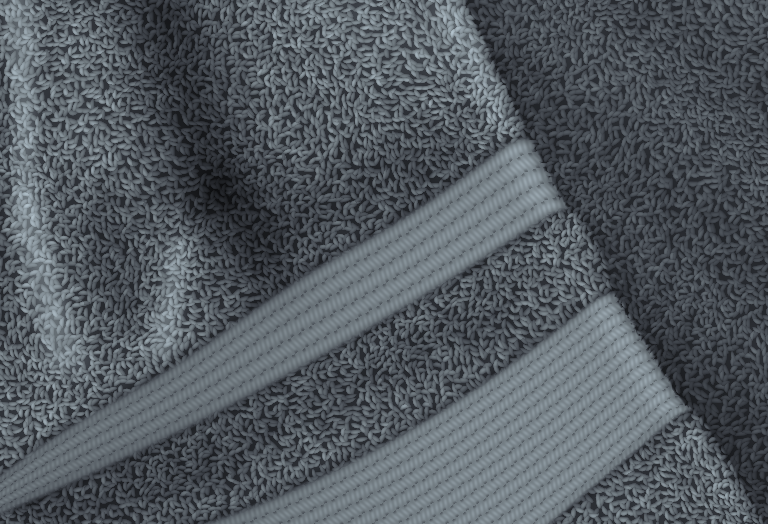
Write a Shadertoy shader that draws this texture.

```glsl
// Folded grey-blue terry towel with two ribbed woven bands over a darker terry layer.

vec2 hash2(vec2 cell) {
    vec3 h = fract(cell.xyx * vec3(0.1031, 0.1030, 0.0973));
    h += dot(h, h.yzx + 33.33);
    return fract((h.xx + h.yz) * h.zy);
}

// Cellular pile: each cell holds one short, bent, side-lit loop of yarn.
float terryPile(vec2 p) {
    p += 0.008 * sin(p.yx * vec2(17.0, 13.0) + 2.0 * sin(p * 9.0));
    vec2 st = p * 86.0, cell = floor(st), f = st - cell;
    float top = 0.0, shade = 0.0;
    for (int j = -1; j <= 1; j++)
    for (int i = -1; i <= 1; i++) {
        vec2 offset = vec2(i, j), rnd = hash2(cell + offset);
        vec2 q = f - offset - 0.15 - 0.7 * rnd;
        float turn = 1.9 + 2.6 * (fract(rnd.x * 7.3 + rnd.y * 3.1) - 0.5)
                   + 0.8 * sin(p.x * 11.0 + p.y * 7.0);
        float c = cos(turn), s = sin(turn);
        q = mat2(c, -s, s, c) * q / vec2(0.88, 0.39);
        q.y += 0.4 * q.x * q.x;
        float loopHeight = (1.0 - dot(q, q)) * (0.7 + 0.3 * rnd.y);
        if (loopHeight > top) {
            top = loopHeight;
            shade = sqrt(loopHeight) * (0.88 + 0.25 * q.y) * (0.72 + 0.46 * rnd.x);
        }
    }
    return clamp(shade, 0.0, 1.1);
}

// Uneven clumps in the pile, from layered sines.
float clumps(vec2 p) {
    vec2 w = p + 0.03 * sin(p.yx * 23.0);
    return 0.5 * sin(w.x * 47.0 + w.y * 21.0) * sin(w.y * 39.0 - w.x * 17.0)
         + 0.5 * sin(w.x * 83.0 - w.y * 31.0) * sin(w.y * 71.0 + w.x * 29.0);
}

// Ribs run along the band; slanted threads cross them and pinholes mark the seams.
float weave(float along, float row) {
    float id = floor(row), across = fract(row) - 0.5;
    float slant = mod(id, 2.0) < 0.5 ? 5.0 : -5.0;
    float rib = cos(across * 6.2832);
    float thread = sin(along * 640.0 + across * slant + id * 1.7);
    float hole = smoothstep(0.35, 1.0, sin(along * 270.0 + id * 2.4))
               * smoothstep(0.22, 0.5, abs(across));
    return 0.505 + 0.03 * rib + 0.035 * thread * (0.6 + 0.4 * rib) - 0.13 * hole;
}

// Soft light or shadow spread around a line segment.
float streak(vec2 p, vec2 a, vec2 b, float width) {
    vec2 pa = p - a, ba = b - a;
    float d = length(pa - ba * clamp(dot(pa, ba) / dot(ba, ba), 0.0, 1.0)) / width;
    return exp(-d * d);
}

// Broad shading from the folds of the cloth.
float foldLight(vec2 p) {
    float light = 0.95;
    light += 0.30 * streak(p, vec2(0.035, 1.05), vec2(0.045, 0.62), 0.035);
    light += 0.32 * streak(p, vec2(0.055, 0.57), vec2(0.12, 0.33), 0.042);
    light += 0.32 * streak(p, vec2(0.34, 0.53), vec2(0.31, 0.34), 0.034);
    light += 0.14 * streak(p, vec2(0.62, 0.99), vec2(0.78, 0.92), 0.13);
    light += 0.20 * streak(p, vec2(0.89, 0.97), vec2(0.97, 0.80), 0.06);
    light += 0.12 * streak(p, vec2(0.15, 0.95), vec2(0.17, 0.72), 0.07);
    light += 0.08 * streak(p, vec2(0.05, 0.20), vec2(0.20, 0.30), 0.07);
    light -= 0.46 * streak(p, vec2(0.29, 1.05), vec2(0.40, 0.68), 0.085);
    light -= 0.38 * streak(p, vec2(0.43, 0.60), vec2(0.50, 0.49), 0.08);
    light -= 0.22 * streak(p, vec2(0.21, 0.58), vec2(0.23, 0.43), 0.065);
    light -= 0.24 * streak(p, vec2(0.54, 0.58), vec2(0.82, 0.69), 0.08);
    light -= 0.30 * streak(p, vec2(0.08, 0.00), vec2(0.40, 0.12), 0.08);
    light -= 0.26 * streak(p, vec2(-0.03, 0.85), vec2(-0.03, 0.40), 0.045);
    light -= 0.20 * streak(p, vec2(0.50, 0.18), vec2(0.95, 0.41), 0.06);
    return light;
}

void mainImage(out vec4 fragColor, in vec2 fragCoord) {
    vec2 p = fragCoord / iResolution.y;
    float pile = terryPile(p), clump = clumps(p);

    // Right silhouette, swelling where the pile stands above the bands.
    float edge = 1.46 - 0.573 * p.y - 0.035 * sin(3.1416 * p.y);
    edge += 0.02 * smoothstep(0.62, 0.58, p.y) * smoothstep(0.44, 0.54, p.y);
    edge += 0.014 * smoothstep(0.235, 0.205, p.y) * smoothstep(0.0, 0.15, p.y);
    float side = edge - p.x;

    // Darker layer underneath, shadowed beside the fold.
    float under = mix(0.175, 0.415, pile) * (1.0 + 0.10 * clump);
    under *= 0.83 + 0.22 * p.y + 0.07 * sin(p.x * 14.0 + p.y * 19.0);
    under *= 1.0 - 0.32 * exp(-max(-side, 0.0) / 0.05);

    // Band borders; cloth bends down as it rolls over the fold.
    float roll = max(0.0, 0.06 - side);
    float y = p.y + 4.0 * roll * roll;
    float upperTop = 0.094 + 0.647 * p.x + 0.006 * sin(p.x * 14.0);
    float upperBase = (0.122 * p.x + 0.416) * p.x + 0.017;
    float lowerTop = (0.326 * p.x + 0.077) * p.x - 0.078;
    float lowerBase = 0.85 * p.x - 0.893;
    float upperBand = min(upperTop - y, y - upperBase);
    float lowerBand = min(lowerTop - y, y - lowerBase);
    float band = max(upperBand, lowerBand);

    // Crests look smoother; pile darkens along the seams.
    float light = foldLight(p);
    float softPile = mix(pile, 0.68, clamp(2.2 * (light - 1.04), 0.0, 0.5));
    float terry = mix(0.20, 0.595, softPile) * light * (1.0 + 0.11 * clump);
    terry *= 1.0 - 0.27 * exp(-pow(band / 0.016, 2.0));

    float row = upperBand > lowerBand
        ? 5.0 * (upperTop - y) / max(upperTop - upperBase, 0.02)
        : (lowerTop - y) / 0.028;
    float woven = weave(dot(p, vec2(0.86, 0.51)), row);
    woven *= mix(1.0, light, 0.35) * (0.89 + 0.17 * smoothstep(0.2, 1.0, p.x));
    woven *= 0.82 + 0.18 * smoothstep(0.0, 0.025, band);

    float towel = mix(terry, woven, smoothstep(-0.005, 0.005, band - 0.007 * pile));
    towel *= 0.76 + 0.24 * smoothstep(0.0, 0.025, side);
    towel *= 1.0 + 0.10 * exp(-pow((side - 0.045) / 0.03, 2.0));

    // Shadows lean bluer than the lit yarn.
    float tone = mix(under, towel, smoothstep(-0.004, 0.004, side + 0.006 * (pile - 0.5)));
    vec3 tint = mix(vec3(0.93, 1.0, 1.12), vec3(0.92, 1.0, 1.05), smoothstep(0.15, 0.5, tone));
    fragColor = vec4(tone * tint, 1.0);
}
```
